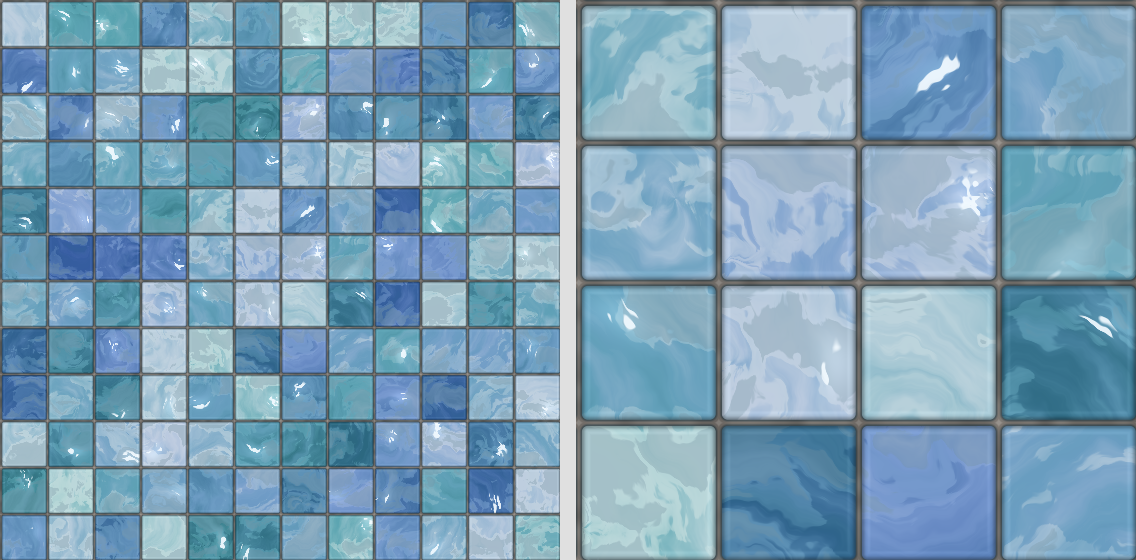
Left, the full canvas; right, a detail of the centre.
Write a WebGL 2 fragment shader that draws this pattern.

```glsl
#version 300 es
precision highp float;
// Twelve by twelve glossy sea-glass tiles with swirled glaze, glints and thin brown-grey grout.
uniform vec2 u_resolution;
out vec4 fragColor;

float hash(vec2 p) {
    return fract(sin(dot(p, vec2(127.1, 311.7))) * 43758.5453);
}

float noise(vec2 p) {
    vec2 i = floor(p), f = fract(p);
    f = f * f * (3.0 - 2.0 * f);
    return mix(mix(hash(i), hash(i + vec2(1, 0)), f.x),
               mix(hash(i + vec2(0, 1)), hash(i + vec2(1, 1)), f.x), f.y);
}

float fbm(vec2 p) {
    float sum = 0.0, amp = 0.53;
    for (int i = 0; i < 4; i++) {
        sum += amp * noise(p);
        p = mat2(1.6, 1.2, -1.2, 1.6) * p + 7.3;
        amp *= 0.5;
    }
    return sum;
}

// Glass colour from dark to pale (tone) and from teal to blue (hue)
vec3 glassColor(float tone, float hue) {
    vec3 deep = mix(vec3(0.15, 0.40, 0.46), vec3(0.19, 0.34, 0.62), hue);
    vec3 mid = mix(vec3(0.35, 0.64, 0.69), vec3(0.47, 0.60, 0.81), hue);
    vec3 pale = mix(vec3(0.73, 0.85, 0.85), vec3(0.75, 0.80, 0.88), hue);
    return tone < 0.5 ? mix(deep, mid, smoothstep(-0.1, 0.5, tone))
                      : mix(mid, pale, smoothstep(0.45, 1.0, tone));
}

vec3 glassTile(vec2 q, vec2 id) {
    vec2 seed = 40.0 * vec2(hash(id + 3.1), hash(id + 8.7));
    float tone = mix(0.08, 0.96, hash(id + 0.5));
    float hue = hash(id + 21.3);

    // Curved flow around a random centre, bent by noise
    vec2 warp = vec2(fbm(q * 2.2 + seed), fbm(q * 2.2 + seed + 19.0)) - 0.5;
    vec2 center = 1.6 * vec2(hash(id + 5.9), hash(id + 13.4)) - 0.3;
    vec2 arm = q - center + 0.45 * warp;
    float radius = length(arm);
    vec2 dir = arm / max(radius, 0.001);
    vec2 flow = vec2(radius * 5.0 + dir.x, dir.y * 1.8) + seed;

    // Soft bands, fine brush streaks and hard-edged glaze patches
    float bands = noise(flow * vec2(1.3, 1.0));
    float streaks = fbm(flow * vec2(3.0, 1.5) + 5.0);
    float field = fbm(q * vec2(1.5, 2.4) + 1.3 * warp + seed) + 0.22 * (streaks - 0.5);
    float patchA = smoothstep(0.49, 0.53, field);
    float patchB = smoothstep(0.60, 0.63, field + 0.15 * (bands - 0.5));
    tone += 0.20 * (bands - 0.5) + 0.18 * (streaks - 0.5) + 0.15 * (patchA - 0.5);
    vec3 color = glassColor(clamp(tone, 0.0, 1.0), clamp(hue + 0.2 * (bands - 0.5), 0.0, 1.0));
    color = mix(color, vec3(0.45, 0.57, 0.63), 0.32 * patchB);

    // Broken white reflections that follow the flow
    vec2 spot = 0.15 + 0.7 * vec2(hash(id + 31.7), hash(id + 47.2));
    vec2 away = q - spot;
    float across = dot(away, dir), along = dot(away, vec2(-dir.y, dir.x));
    float reach = exp(-60.0 * across * across - 18.0 * along * along);
    float ripples = noise(flow * vec2(4.5, 2.5) + 11.0) + 0.35 * (noise(q * 13.0 + seed) - 0.5);
    float glint = smoothstep(0.98, 1.10, ripples + 0.48 * reach) * smoothstep(0.15, 0.5, reach);
    float glossy = step(0.5, hash(id + 61.5));
    color += 0.09 * reach * glossy;
    return mix(color, vec3(0.95, 0.98, 1.0), 0.92 * glint * glossy);
}

void main() {
    vec2 grid = gl_FragCoord.xy / u_resolution * 12.0 + vec2(-0.02, 0.02);
    float pixel = 12.0 / min(u_resolution.x, u_resolution.y);
    vec2 id = mod(floor(grid), 12.0);
    vec2 q = fract(grid);

    // Signed distance to the slightly rounded tile edge, positive in the grout
    vec2 box = abs(q - 0.5) - 0.435;
    float edge = length(max(box, 0.0)) + min(max(box.x, box.y), 0.0) - 0.043;
    float grout = smoothstep(-0.6 * pixel, 0.6 * pixel, edge);

    // Glass shaded near its rim, with a faint bevel light
    vec3 color = glassTile(q, id);
    color *= 1.0 - 0.28 * smoothstep(-0.035, 0.0, edge);
    color += 0.035 * smoothstep(0.02, 0.0, abs(edge + 0.05));

    // Grout: dark at the sides, lighter in the core and at the crossings
    float core = smoothstep(0.0, 0.022, edge);
    vec3 groutColor = mix(vec3(0.24, 0.29, 0.31), vec3(0.45, 0.43, 0.41), core);
    groutColor *= 0.88 + 0.24 * noise(grid * 9.0);
    groutColor += 0.10 * smoothstep(0.025, 0.04, edge);
    fragColor = vec4(mix(color, groutColor, grout), 1.0);
}
```
